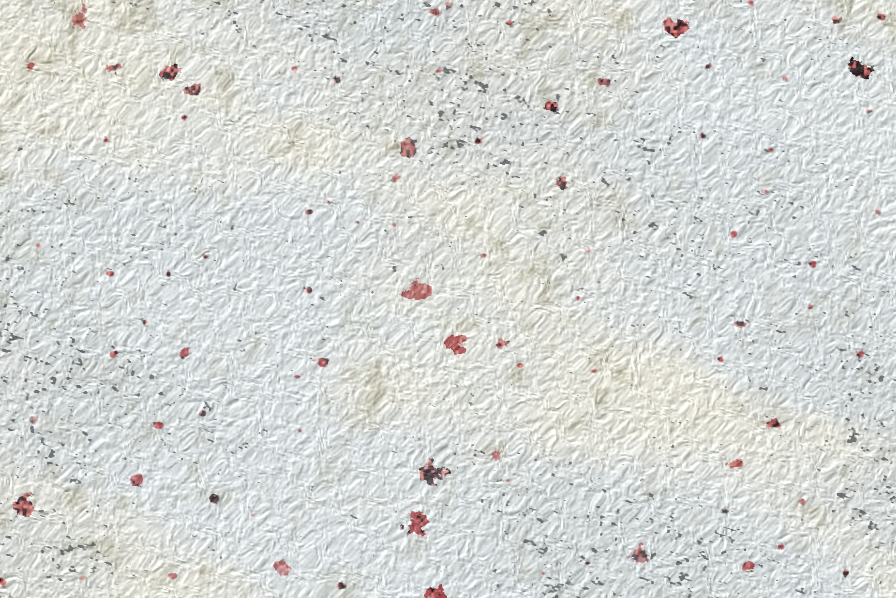
A WebGL 1 fragment shader for this texture:

```glsl
precision highp float;
// Pale granite with a rough, side-lit surface: cream and cool white drifts,
// slanting bands of dark mineral freckles, olive stains and scattered garnets.
// Built from value noise, an embossed height field and a jittered cell grid.

uniform vec2 u_resolution;

#define GRAIN_FREQ 105.0     // surface bumps per canvas height
#define RELIEF 0.50          // strength of the side light
#define FRECKLE_FREQ 120.0   // dark flecks per canvas height
#define FRECKLE_DARK 0.72    // opacity of the flecks
#define BAND_TILT 0.30       // downward slope of the bands, radians
#define STAIN_AMOUNT 0.42    // opacity of the olive stains
#define GARNET_CELL 0.105    // spacing of the garnet grid
#define GARNET_SHARE 0.60    // share of cells holding a garnet
#define GARNET_MIN 0.004     // smallest garnet radius
#define GARNET_MAX 0.019     // largest garnet radius

const vec3 COOL_WHITE = vec3(0.850, 0.872, 0.876);
const vec3 CREAM = vec3(0.895, 0.889, 0.845);
const vec3 FLECK_GREY = vec3(0.27, 0.29, 0.29);
const vec3 OLIVE = vec3(0.60, 0.58, 0.46);
const vec3 GARNET_RED = vec3(0.62, 0.25, 0.26);
const vec3 GARNET_PINK = vec3(0.80, 0.52, 0.49);
const vec3 GARNET_BLACK = vec3(0.17, 0.12, 0.13);

float hash(vec2 p) {
  vec3 q = fract(vec3(p.xyx) * 0.1031);
  q += dot(q, q.yzx + 33.33);
  return fract((q.x + q.y) * q.z);
}

float noise(vec2 p) {
  vec2 cell = floor(p);
  vec2 f = fract(p);
  f = f * f * (3.0 - 2.0 * f);
  float low = mix(hash(cell), hash(cell + vec2(1.0, 0.0)), f.x);
  float high = mix(hash(cell + vec2(0.0, 1.0)), hash(cell + 1.0), f.x);
  return mix(low, high, f.y);
}

float fbm(vec2 p) {
  float sum = 0.0;
  float weight = 0.5;
  for (int i = 0; i < 4; i++) {
    sum += weight * noise(p);
    p = mat2(1.6, 1.2, -1.2, 1.6) * p + 17.3;
    weight *= 0.5;
  }
  return sum / 0.9375;
}

// Height of the rough surface
float height(vec2 p) {
  vec2 q = p * GRAIN_FREQ + 2.0 * noise(p * 40.0);
  return 0.6 * noise(q) + 0.4 * noise(q * 2.1 + 31.7);
}

// Garnets: x is coverage, y is a random tone of the nearest one
vec2 garnets(vec2 p) {
  float ragged = fbm(p * 85.0 + 7.0) - 0.5;
  float soft = 0.0015 + 0.7 / u_resolution.y;
  vec2 best = vec2(0.0);
  vec2 home = floor(p / GARNET_CELL);
  for (int j = -1; j <= 1; j++) {
    for (int i = -1; i <= 1; i++) {
      vec2 cell = home + vec2(float(i), float(j)) + 50.0;
      float present = step(hash(cell + 3.7), GARNET_SHARE);
      vec2 jitter = vec2(hash(cell + 11.3), hash(cell + 27.9));
      vec2 offset = p - (cell - 50.0 + jitter) * GARNET_CELL;
      float size = hash(cell + 41.1);
      float radius = mix(GARNET_MIN, GARNET_MAX, size * size * size);
      offset.y *= 1.0 + 0.5 * hash(cell + 63.5);
      float edge = length(offset) - radius * (1.0 + 2.6 * ragged);
      float cover = present * (1.0 - smoothstep(-soft, soft, edge));
      if (cover > best.x) best = vec2(cover, hash(cell + 87.2));
    }
  }
  return best;
}

void main() {
  vec2 p = gl_FragCoord.xy / u_resolution.y;
  float c = cos(BAND_TILT);
  float s = sin(BAND_TILT);
  vec2 along = vec2(c * p.x - s * p.y, s * p.x + c * p.y);

  // Broad drifts of tone
  float band = smoothstep(0.36, 0.66, fbm(along * vec2(1.7, 4.2) + 5.3));
  float cream = smoothstep(0.36, 0.64, fbm(along * vec2(1.9, 3.6) + 23.8));
  cream *= 1.0 - 0.6 * band;
  vec3 color = mix(COOL_WHITE, CREAM, cream);
  color *= 1.0 - 0.035 * band;

  // Olive stains, mostly within the cream
  float stain = smoothstep(0.56, 0.80, fbm(p * 24.0 + 61.0));
  color = mix(color, OLIVE, STAIN_AMOUNT * stain * (0.35 + 0.65 * cream));

  // Rough surface lit from the upper left
  vec2 toLight = vec2(-0.0022, 0.0026);
  float slope = height(p) - height(p + toLight);
  float grit = noise(p * 310.0 + 9.0) - 0.5;
  color += RELIEF * slope + 0.07 * grit;

  // Dark flecks drawn out along the bands
  vec2 q = along * FRECKLE_FREQ * vec2(0.75, 1.15);
  float fleck = 0.62 * noise(q + 71.0) + 0.38 * noise(q * 2.2 + 13.0);
  float clump = fbm(along * vec2(16.0, 24.0) + 39.0) - 0.5;
  float limit = mix(0.84, 0.68, band) - 0.22 * clump;
  float flecks = smoothstep(limit, limit + 0.15, fleck);
  color = mix(color, FLECK_GREY, FRECKLE_DARK * flecks);

  // Mottled garnets over everything else
  vec2 garnet = garnets(p);
  float mottle = noise(p * 170.0 + 19.0);
  vec3 gem = mix(GARNET_RED, GARNET_PINK, smoothstep(0.5, 0.95, mottle));
  float black = 1.0 - smoothstep(0.10, 0.30, mottle - 0.55 * garnet.y + 0.18);
  gem = mix(gem, GARNET_BLACK, black) + 0.3 * slope;
  color = mix(color, gem, garnet.x * mix(0.95, 0.65, hash(vec2(garnet.y * 91.0, 4.0))));

  gl_FragColor = vec4(clamp(color, 0.0, 1.0), 1.0);
}
```
